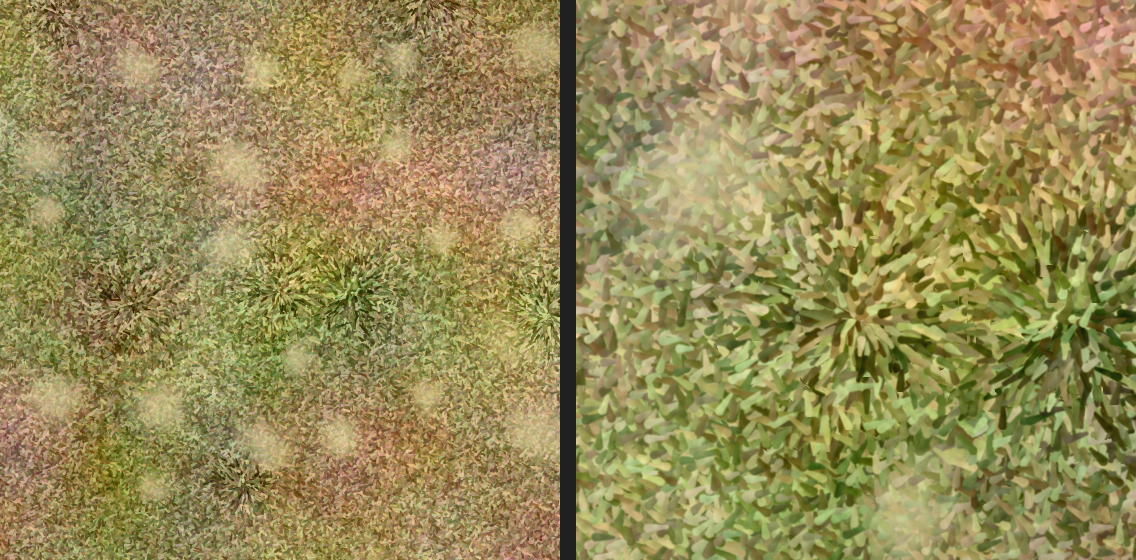
Left: the whole. Right: its middle third, enlarged.
Write a WebGL 2 fragment shader that draws this texture.

```glsl
#version 300 es
precision highp float;
// Dry, trampled grass: layers of short blades scattered on jittered grids,
// over soft patches of green and ochre. Dark tufts make blades fan outwards,
// and pale bare spots wash their contrast out.

uniform vec2 u_resolution;
out vec4 fragColor;

const float PI = 3.14159;

float hash(vec2 p) {
    return fract(sin(dot(p, vec2(127.1, 311.7))) * 43758.5453);
}

vec2 hash2(vec2 p) {
    return vec2(hash(p), hash(p + 37.3));
}

float valueNoise(vec2 p) {
    vec2 cell = floor(p), f = fract(p);
    f = f * f * (3.0 - 2.0 * f);
    return mix(mix(hash(cell), hash(cell + vec2(1, 0)), f.x),
               mix(hash(cell + vec2(0, 1)), hash(cell + vec2(1, 1)), f.x), f.y);
}

float fbm(vec2 p) {
    float sum = 0.0, weight = 0.5;
    for (int i = 0; i < 5; i++) {
        sum += weight * valueNoise(p);
        p = mat2(1.6, 1.2, -1.2, 1.6) * p + 7.7;
        weight *= 0.5;
    }
    return sum;
}

// Strongest scattered spot at p: xy is the offset from its centre, z its strength
vec3 scatteredSpot(vec2 p, float cells, float chance, float radius) {
    vec3 best = vec3(0.0);
    for (int y = -1; y <= 1; y++)
    for (int x = -1; x <= 1; x++) {
        vec2 id = floor(p * cells) + vec2(x, y);
        vec2 away = p - (id + 0.15 + 0.7 * hash2(id + cells)) / cells;
        float reach = radius * (0.6 + 0.7 * hash(id + 5.1));
        float strength = 1.0 - smoothstep(0.15 * reach, reach, length(away));
        strength *= step(hash(id + 91.7), chance);
        if (strength > best.z) best = vec3(away, strength);
    }
    return best;
}

// Straw ramp from shadow to bleached stalk, tinted green (+) or russet (-)
vec3 strawColor(float tone, float green, float ochre) {
    vec3 color = mix(vec3(0.35, 0.29, 0.11), vec3(0.82, 0.76, 0.55), tone);
    color += green * vec3(-0.08, 0.03, -0.05);
    return color + ochre * vec3(0.04, 0.0, -0.09);
}

void main() {
    float shortSide = min(u_resolution.x, u_resolution.y);
    vec2 p = gl_FragCoord.xy / shortSide;
    float soft = max(0.0009, 0.7 / shortSide);

    // Broad patches, with ragged outlines for tufts and bare spots
    vec2 ragged = p + 0.035 * (vec2(fbm(p * 22.0), fbm(p * 22.0 + 41.0)) - 0.5);
    float patchTone = fbm(p * 6.0 + 3.0) - 0.48;
    float patchGreen = 3.2 * (fbm(p * 4.5 + 19.0) - 0.48);
    float patchOchre = 2.6 * (fbm(p * 5.5 + 57.0) - 0.48);
    vec3 tuft = scatteredSpot(ragged, 3.5, 0.5, 0.13);
    float bare = scatteredSpot(ragged, 6.0, 0.45, 0.06).z * (1.0 - tuft.z);

    float contrast = 0.95 + 0.5 * tuft.z - 0.5 * bare;
    float baseTone = 0.54 + 0.5 * patchTone - 0.14 * tuft.z + 0.32 * bare;
    patchGreen *= 1.0 - 0.6 * bare;

    // Matted ground between the blades
    float mat = valueNoise(p * 150.0) - 0.5;
    vec3 color = strawColor(baseTone - 0.15 + 0.5 * contrast * mat, patchGreen, patchOchre);

    // Overlapping layers of blades
    for (int layer = 0; layer < 5; layer++) {
        float cells = 104.0 + 7.0 * float(layer);
        vec2 grid = p * cells + 13.7 * float(layer);
        for (int y = -1; y <= 1; y++)
        for (int x = -1; x <= 1; x++) {
            vec2 id = floor(grid) + vec2(x, y);
            vec2 seed = id + 173.0 * float(layer);
            vec2 shape = hash2(seed + 11.9);
            vec2 tint = hash2(seed + 71.3);
            vec2 away = (grid - id - hash2(seed)) / cells;

            // Random lie, or fanning out from the tuft centre
            vec2 fan = tuft.xy - away + 1e-5;
            float angle = PI * shape.x;
            if (shape.y < 0.9 * tuft.z) angle = atan(fan.y, fan.x) + 0.8 * (shape.x - 0.5);
            vec2 dir = vec2(cos(angle), sin(angle));

            // Tapered capsule
            float halfLength = 0.0025 + 0.0035 * shape.y + 0.0015 * tuft.z;
            float along = dot(away, dir);
            float reach = clamp(along, -halfLength, halfLength);
            float width = 0.0019 - 0.0007 * reach / halfLength;
            float edge = length(away - dir * reach) - width;
            float cover = 1.0 - smoothstep(-soft, soft, edge);

            float across = dot(away, vec2(-dir.y, dir.x)) / width;
            float tone = baseTone + contrast * (tint.x - 0.5) + 0.06 * across;
            float green = patchGreen + 1.5 * (tint.y - 0.5);
            float ochre = patchOchre + 1.2 * (shape.x - 0.5);
            color = mix(color, strawColor(tone, green, ochre), 0.92 * cover);
        }
    }

    // Fine grit, and dusty soil over the bare spots
    color += 0.12 * (valueNoise(p * 260.0) - 0.5);
    color = mix(color, vec3(0.82, 0.76, 0.55), 0.35 * bare);
    fragColor = vec4(clamp(color, 0.03, 1.0), 1.0);
}
```
